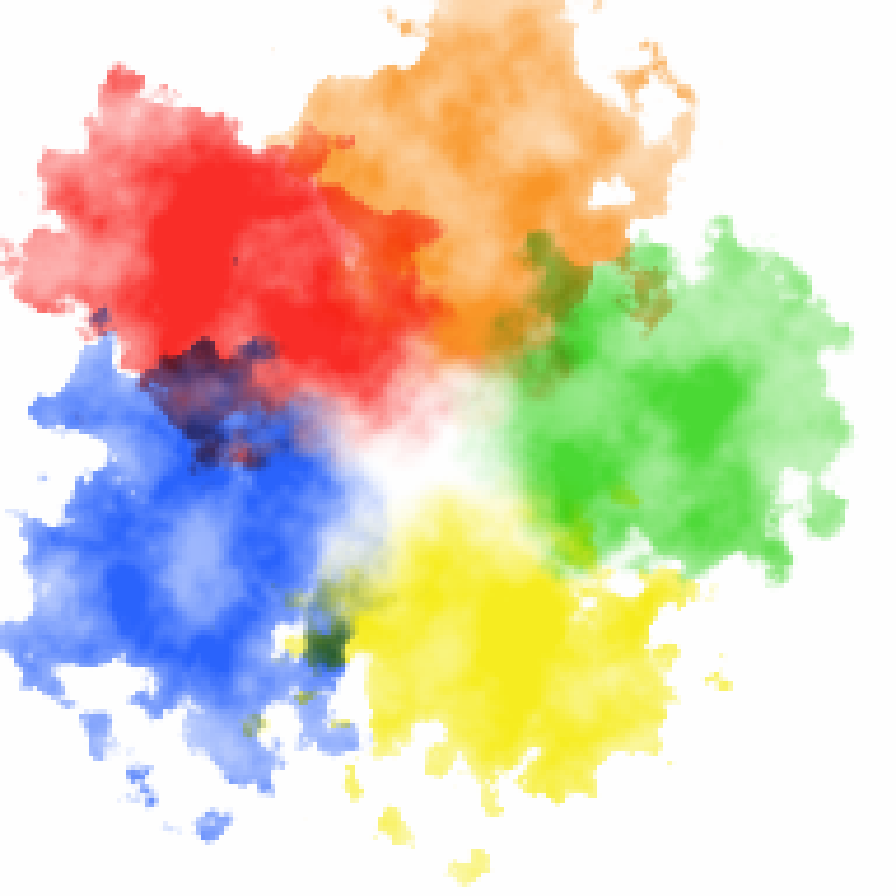
Reproduce this background procedurally as a WebGL 2 fragment shader.

```glsl
#version 300 es
precision highp float;
// Five ragged clouds of pigment overlap on white paper and darken where they mix.
// Each is a tilted ellipse with a noisy rim: crisp on the outside, soft near the
// middle, tinted by noise on a coarse grid of cells and blended by multiplying.

uniform vec2 u_resolution;
out vec4 fragColor;

float hash(vec2 p) {
    vec3 q = fract(vec3(p.xyx) * 0.1031);
    q += dot(q, q.yzx + 33.33);
    return fract((q.x + q.y) * q.z);
}

float valueNoise(vec2 p) {
    vec2 cell = floor(p), f = fract(p);
    f = f * f * (3.0 - 2.0 * f);
    float low = mix(hash(cell), hash(cell + vec2(1, 0)), f.x);
    float high = mix(hash(cell + vec2(0, 1)), hash(cell + vec2(1, 1)), f.x);
    return mix(low, high, f.y);
}

float fbm(vec2 p) {
    float sum = 0.0, weight = 0.53;
    for (int i = 0; i < 4; i++) {
        sum += weight * valueNoise(p);
        p = mat2(1.6, 1.2, -1.2, 1.6) * p + 17.3;
        weight *= 0.5;
    }
    return sum;
}

// Light left after passing through one cloud of pigment
vec3 cloud(vec2 p, vec2 center, vec2 radii, float tilt, float ragged, vec3 pigment) {
    float c = cos(tilt), s = sin(tilt);
    vec2 offset = p - center;
    vec2 local = vec2(c * offset.x + s * offset.y, c * offset.y - s * offset.x) / radii;
    float outer = smoothstep(0.1, 0.3, distance(p, vec2(0.48)));

    // Rim: noise moves the edge, more strongly away from the middle
    float rim = fbm(p * 19.0 + center * 91.0) - 0.5;
    float depth = 1.0 - length(local) + rim * mix(0.4, ragged, outer);
    float cover = smoothstep(0.0, mix(0.5, 0.13, outer), depth);

    // Density: mottled, and fuller towards the middle
    float mottle = smoothstep(0.2, 0.8, fbm(p * 13.0 + center * 57.0 + 40.0));
    float density = mix(0.4, 0.95, mottle) + 0.2 * (1.0 - outer);
    density *= 0.75 + 0.35 * smoothstep(0.0, 0.6, depth);
    return mix(vec3(1.0), pigment, cover * min(density, 0.97));
}

void main() {
    vec2 uv = gl_FragCoord.xy / u_resolution;
    vec2 p = (floor(uv * 192.0) + 0.5) / 192.0;

    vec3 color = vec3(0.995);
    color *= cloud(p, vec2(0.27, 0.68), vec2(0.285, 0.175), -0.45, 1.2, vec3(0.98, 0.15, 0.13));
    color *= cloud(p, vec2(0.53, 0.77), vec2(0.2, 0.24), -0.1, 1.2, vec3(0.98, 0.58, 0.13));
    color *= cloud(p, vec2(0.73, 0.54), vec2(0.235, 0.2), 0.0, 0.8, vec3(0.27, 0.85, 0.18));
    color *= cloud(p, vec2(0.535, 0.28), vec2(0.2, 0.21), 0.0, 2.1, vec3(0.97, 0.93, 0.1));
    color *= cloud(p, vec2(0.23, 0.38), vec2(0.215, 0.235), -0.15, 1.5, vec3(0.14, 0.37, 0.99));
    fragColor = vec4(color, 1.0);
}
```
